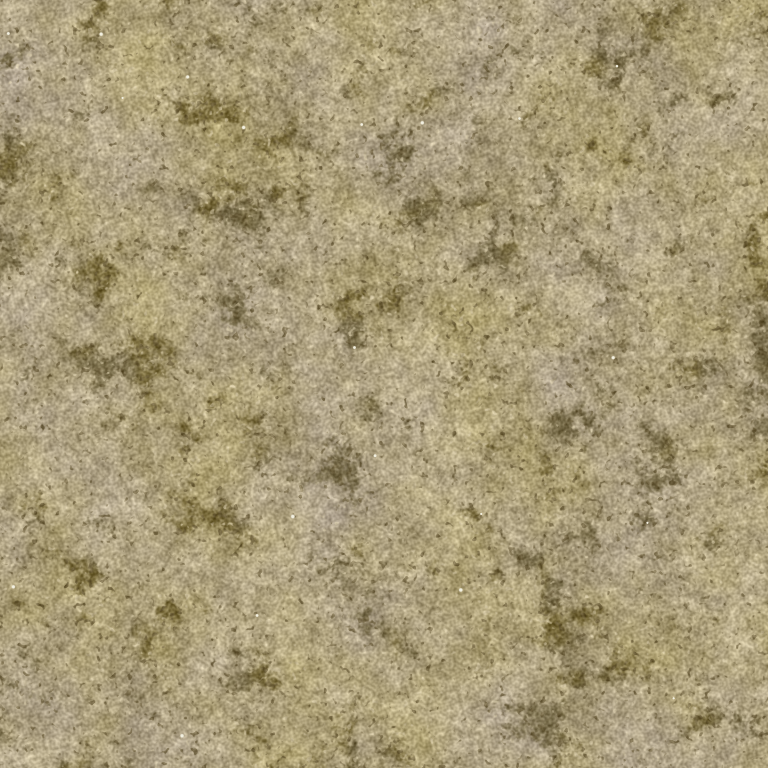
This texture is drawn by a three.js fragment shader. Its source:

```glsl
varying vec2 vUv;

// Colours
const vec3 SAND = vec3(0.684, 0.633, 0.494);
const vec3 OLIVE_STAIN = vec3(0.43, 0.375, 0.185);
const vec3 GREY_STAIN = vec3(0.44, 0.395, 0.26);
const vec3 PIT = vec3(0.40, 0.345, 0.21);
const vec3 CRUMB = vec3(0.81, 0.76, 0.63);
const vec3 GLINT = vec3(0.95, 0.94, 0.88);
const vec3 GRAIN_TINT = vec3(1.0, 1.0, 0.98);
const vec3 YELLOWING = vec3(-0.01, -0.012, -0.075);

// Feature sizes, in cells across the canvas
const float CLOUD_CELLS = 5.0;
const float MOTTLE_CELLS = 19.0;
const float STAIN_CELLS = 15.0;
const float FLECK_CELLS = 95.0;
const float GRAIN_CELLS = 58.0;
const float GLINT_CELLS = 14.0;

// Strengths
const float CLOUD_AMOUNT = 0.06;
const float MOTTLE_AMOUNT = 0.08;
const float STAIN_AMOUNT = 0.85;
const float PIT_AMOUNT = 0.65;
const float CRUMB_AMOUNT = 0.6;
const float GRAIN_AMOUNT = 0.09;
const float GRAIN_GAIN = 1.35;
const float GLINT_SHARE = 0.07;
const float GLINT_RADIUS = 0.0024;

const float TAU = 6.28318;
const mat2 OCTAVE_TURN = mat2(0.8, 0.6, -0.6, 0.8);

float hash(vec2 p) {
  vec3 q = fract(p.xyx * 0.1031);
  q += dot(q, q.yzx + 33.33);
  return fract((q.x + q.y) * q.z);
}

float cornerSlope(vec2 cell, vec2 offset) {
  float angle = TAU * hash(cell);
  return dot(vec2(cos(angle), sin(angle)), offset);
}

float gradientNoise(vec2 p) {
  vec2 cell = floor(p);
  vec2 f = p - cell;
  vec2 u = f * f * f * (f * (f * 6.0 - 15.0) + 10.0);
  vec2 e = vec2(1.0, 0.0);
  float low = mix(cornerSlope(cell, f), cornerSlope(cell + e.xy, f - e.xy), u.x);
  float high = mix(cornerSlope(cell + e.yx, f - e.yx), cornerSlope(cell + e.xx, f - e.xx), u.x);
  return mix(low, high, u.y);
}

// Layered noise; gain above one favours the finest octave
float layeredNoise(vec2 p, float gain, int octaves) {
  float sum = 0.0;
  float weight = 1.0;
  for (int i = 0; i < 5; i++) {
    if (i >= octaves) break;
    sum += weight * gradientNoise(p);
    p = OCTAVE_TURN * p * 2.03 + 17.3;
    weight *= gain;
  }
  return sum;
}

// Rare bright mineral points, one at most per cell
float glints(vec2 uv) {
  vec2 cell = floor(uv * GLINT_CELLS);
  vec2 jitter = 0.15 + 0.7 * vec2(hash(cell + 51.0), hash(cell + 87.0));
  float radius = GLINT_RADIUS * mix(0.6, 1.2, hash(cell + 23.0));
  float dist = length(uv - (cell + jitter) / GLINT_CELLS);
  float present = step(hash(cell + 9.0), GLINT_SHARE);
  return present * (1.0 - smoothstep(radius * 0.4, radius * 1.3, dist));
}

void main() {
  vec2 uv = vUv;

  // Broad clouds and mid-sized mottling
  float cloud = layeredNoise(uv * CLOUD_CELLS + 3.7, 0.6, 3);
  float mottle = layeredNoise(uv * MOTTLE_CELLS + 41.2, 0.7, 3);
  float hue = layeredNoise(uv * CLOUD_CELLS + 72.4, 0.7, 4);
  vec3 color = SAND + CLOUD_AMOUNT * cloud + MOTTLE_AMOUNT * mottle;
  color += YELLOWING * hue;

  // Ragged stains, gathered where the clouds are dark
  float stainField = layeredNoise(uv * STAIN_CELLS + 118.6, 0.68, 5) - 0.45 * cloud;
  float stain = smoothstep(0.2, 0.78, stainField);
  vec3 stainColor = mix(GREY_STAIN, OLIVE_STAIN, smoothstep(-0.2, 0.3, hue));
  color = mix(color, stainColor, STAIN_AMOUNT * stain);

  // Small dark pits and pale crumbs
  float fleck = layeredNoise(uv * FLECK_CELLS + 205.3, 0.7, 2);
  float pit = smoothstep(0.3, 0.65, fleck + 0.25 * stainField);
  float crumb = smoothstep(0.32, 0.7, -fleck + 0.15 * mottle);
  color = mix(color, PIT, PIT_AMOUNT * pit);
  color = mix(color, CRUMB, CRUMB_AMOUNT * crumb);

  // Fine sand grain
  float grain = layeredNoise(uv * GRAIN_CELLS + 311.9, GRAIN_GAIN, 3);
  color += GRAIN_AMOUNT * grain * GRAIN_TINT;

  color = mix(color, GLINT, glints(uv));
  gl_FragColor = vec4(color, 1.0);
}
```
